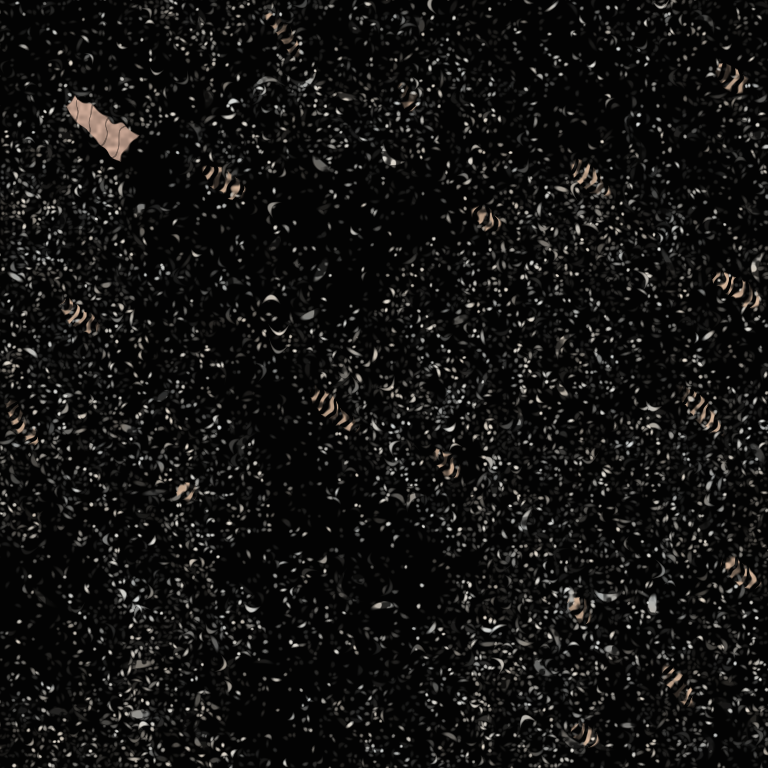
Reproduce this texture procedurally as a three.js fragment shader.

```glsl
// Black polished stone strewn with pale grit, bent slivers and ribbed shell bits.
// Each grit size is a jittered grid of bent ellipses, thinned by a broad noise;
// ribbed tan fragments and one large pink clast lie on top.

#define SOFTNESS 0.0015
#define DENSITY 1.0
#define BRIGHTNESS 0.78
#define SHELL_GRID 6.0
#define SHELL_SHARE 0.36
#define RIB_PERIOD 0.0125
#define CLAST_CENTRE vec2(0.128, 0.838)
#define BLACK vec3(0.013, 0.013, 0.012)
#define GREY vec3(1.0, 0.99, 0.97)
#define TAN vec3(0.80, 0.68, 0.58)
#define PINK vec3(0.76, 0.63, 0.56)

varying vec2 vUv;

float hash(vec2 p) {
  vec3 q = fract(vec3(p.xyx) * 0.1031);
  q += dot(q, q.yzx + 33.33);
  return fract((q.x + q.y) * q.z);
}

vec2 hash2(vec2 p) { return vec2(hash(p + 17.3), hash(p + 71.9)); }

float noise(vec2 p) {
  vec2 i = floor(p), f = fract(p);
  f = f * f * (3.0 - 2.0 * f);
  return mix(mix(hash(i), hash(i + vec2(1.0, 0.0)), f.x),
             mix(hash(i + vec2(0.0, 1.0)), hash(i + vec2(1.0, 1.0)), f.x), f.y);
}

// Centred two-channel noise that roughens outlines
vec2 wobble(vec2 p) { return vec2(noise(p), noise(p + 40.0)) - 0.5; }

vec2 rotate(vec2 p, float angle) {
  float c = cos(angle), s = sin(angle);
  return vec2(c * p.x + s * p.y, c * p.y - s * p.x);
}

// Coverage from a signed distance in canvas units
float fill(float dist) { return 1.0 - smoothstep(-SOFTNESS, SOFTNESS, dist); }

// Broad drift between crowded and nearly empty areas
float crowding(vec2 p) {
  float n = 0.6 * noise(p * 6.0 + 3.7) + 0.4 * noise(p * 15.0 + 9.1);
  return mix(0.35, 1.65, smoothstep(0.22, 0.78, n));
}

// Grey level of one grit size; halfSize is measured in grid cells
float grit(vec2 p, float count, float share, vec2 halfSize, float bend, float seed) {
  vec2 q = p * count, base = floor(q);
  vec2 rough = 0.16 * halfSize.y * wobble(q * 6.0);
  float level = 0.0;
  for (int k = 0; k < 9; k++) {
    vec2 id = base + vec2(mod(float(k), 3.0), floor(float(k) / 3.0)) - 1.0;
    vec2 key = id + seed;
    if (hash(key) > share * DENSITY * crowding(id / count)) continue;
    vec2 r = hash2(key), shape = hash2(key + 211.0);
    vec2 d = rotate(q - id - 0.15 - 0.7 * r, 6.2832 * shape.x);
    d.y += bend * (shape.y - 0.5) * d.x * d.x;
    vec2 size = halfSize * mix(vec2(0.55, 0.7), vec2(1.25), r.yx);
    float dist = (length((d + rough) / size) - 1.0) * size.y / count;
    float tone = 0.08 + BRIGHTNESS * pow(hash(key + 97.0), 3.2);
    level = max(level, tone * fill(dist));
  }
  return level;
}

// Ribbed fragments: curved bars stacked down a slanting axis
float shells(vec2 p) {
  vec2 base = floor(p * SHELL_GRID), rough = 0.008 * wobble(p * 90.0);
  float level = 0.0;
  for (int k = 0; k < 9; k++) {
    vec2 id = base + vec2(mod(float(k), 3.0), floor(float(k) / 3.0)) - 1.0;
    if (hash(id + 431.0) > SHELL_SHARE) continue;
    vec2 r = hash2(id + 503.0);
    vec2 d = rotate(p - (id + 0.15 + 0.7 * r) / SHELL_GRID, -0.8 + 0.5 * (r.x - 0.5)) + rough;
    vec2 size = vec2(mix(0.014, 0.042, r.y), mix(0.009, 0.014, r.x));
    float outline = (length(d / size) - 1.0) * size.y;
    float along = d.x + 28.0 * d.y * d.y + 0.25 * d.y;
    float rib = abs(fract(along / RIB_PERIOD) - 0.5) * RIB_PERIOD - 0.0027;
    level = max(level, fill(max(outline, rib)));
  }
  return level * mix(0.25, 1.0, smoothstep(0.25, 0.65, noise(p * 110.0 + 7.0)));
}

// One solid clast, wider at its lower end: x is coverage, y is shade with cracks
vec2 clast(vec2 p) {
  vec2 d = rotate(p - CLAST_CENTRE, -0.69) + 0.009 * wobble(p * 75.0);
  float body = fill(max(abs(d.x) - 0.05, abs(d.y) - 0.015 - 0.12 * d.x));
  float crackLine = abs(fract(d.x / 0.024 + 0.3 * sin(d.y * 120.0)) - 0.5) * 0.024;
  float crack = 1.0 - smoothstep(0.0004, 0.002, crackLine);
  return vec2(body, (0.8 + 0.3 * noise(p * 170.0)) * (1.0 - 0.35 * crack));
}

void main() {
  vec2 p = vUv;
  // Grit from dust up to long slivers and worn smudges
  float level = grit(p, 150.0, 0.34, vec2(0.44, 0.29), 0.5, 11.0);
  level = max(level, grit(p, 85.0, 0.32, vec2(0.36, 0.17), 2.0, 307.0));
  level = max(level, grit(p, 42.0, 0.24, vec2(0.32, 0.11), 4.0, 613.0));
  float wear = mix(0.2, 1.0, smoothstep(0.3, 0.7, noise(p * 160.0)));
  level = max(level, wear * grit(p, 21.0, 0.16, vec2(0.32, 0.10), 4.0, 859.0));
  // A faint warm or cool tint per area, then the tan and pink pieces
  vec3 tint = mix(vec3(0.97, 1.0, 1.02), vec3(1.04, 0.99, 0.93), noise(p * 45.0));
  vec3 color = BLACK + GREY * tint * level;
  color = mix(color, TAN * (0.8 + 0.3 * noise(p * 140.0)), shells(p));
  vec2 piece = clast(p);
  gl_FragColor = vec4(mix(color, PINK * piece.y, piece.x), 1.0);
}
```
